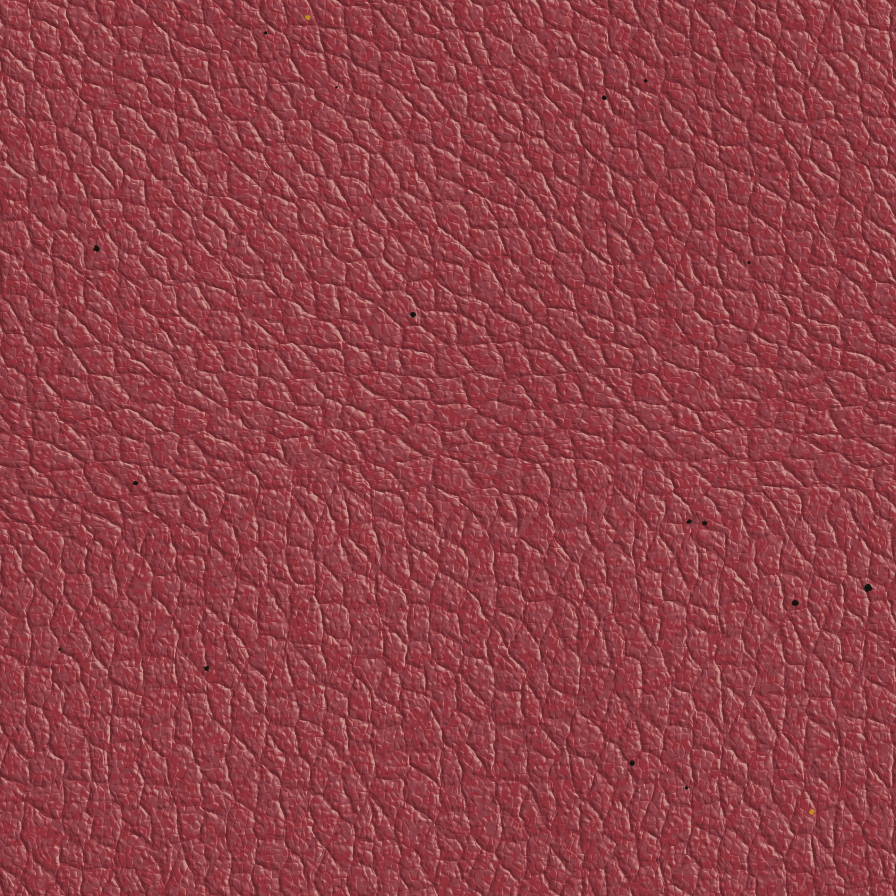
Give the GLSL for this texture, as a three.js fragment shader.

```glsl
// Red pebbled leather: creased grain lit from the upper right, with a few tiny specks.
varying vec2 vUv;

const vec3 GROOVE = vec3(0.38, 0.15, 0.17);
const vec3 SHADE = vec3(0.475, 0.19, 0.21);
const vec3 DYE_RICH = vec3(0.575, 0.195, 0.23);
const vec3 DYE_SOFT = vec3(0.545, 0.25, 0.28);
const vec3 LIT = vec3(0.64, 0.31, 0.33);
const vec3 SHEEN = vec3(0.69, 0.40, 0.41);
const vec3 GLINT = vec3(0.77, 0.57, 0.53);
const vec3 SOOT = vec3(0.07, 0.08, 0.06);
const vec3 OCHRE = vec3(0.75, 0.55, 0.12);
const vec2 LIGHT = vec2(0.78, 0.62);

float hash(vec2 p) {
  return fract(sin(dot(p, vec2(127.1, 311.7))) * 43758.5453);
}

vec2 hash2(vec2 p) {
  return vec2(hash(p), hash(p + 37.3));
}

float noise(vec2 p) {
  vec2 i = floor(p);
  vec2 f = fract(p);
  f = f * f * (3.0 - 2.0 * f);
  float low = mix(hash(i), hash(i + vec2(1.0, 0.0)), f.x);
  float high = mix(hash(i + vec2(0.0, 1.0)), hash(i + vec2(1.0, 1.0)), f.x);
  return mix(low, high, f.y);
}

// Gap between the two nearest cell centres: zero on the crease between cells.
// Cells are drawn out along the unit vector axis.
float creaseGap(vec2 p, vec2 axis, float stretch, float jitter) {
  vec2 cell = floor(p);
  float nearest = 9.0;
  float second = 9.0;
  for (int y = -1; y <= 1; y++) {
    for (int x = -1; x <= 1; x++) {
      vec2 id = cell + vec2(float(x), float(y));
      vec2 d = id + 0.5 + jitter * (hash2(id) - 0.5) - p;
      float along = dot(d, axis) / stretch;
      float across = dot(d, vec2(-axis.y, axis.x)) * stretch;
      float dist = length(vec2(along, across));
      second = min(second, max(nearest, dist));
      nearest = min(nearest, dist);
    }
  }
  return second - nearest;
}

// Upright grain below a wavy seam, flat just above it, slanted toward the top.
vec2 grainAxis(vec2 p) {
  float seam = 0.38 + 0.1 * noise(vec2(p.x * 6.0, 2.0));
  float upper = mix(2.9, 2.15, smoothstep(0.5, 0.75, p.y));
  float angle = mix(1.62, upper, smoothstep(-0.02, 0.02, p.y - seam));
  angle += 0.5 * (noise(p * 4.0) - 0.5);
  return vec2(cos(angle), sin(angle));
}

// Rounded mound with a sharp crease at its foot.
float dome(float gap, float width) {
  float fall = 1.0 - min(gap / width, 1.0);
  return 1.0 - fall * fall;
}

// Height of the hide: pebbles, small wrinkles and pores.
float relief(vec2 p, vec2 axis) {
  vec2 sway = vec2(noise(p * 40.0), noise(p * 40.0 + 19.0)) - 0.5;
  vec2 ripple = vec2(noise(p * 120.0), noise(p * 120.0 + 53.0)) - 0.5;
  vec2 q = p + 0.006 * sway + 0.0035 * ripple;
  float pebble = dome(creaseGap(q * 31.0, axis, 1.27, 0.78), 0.5);
  float wrinkle = dome(creaseGap(q * 105.0 + 7.0, axis, 1.2, 0.95), 0.5);
  vec2 slanted = vec2(0.8 * p.x - 0.6 * p.y, 0.6 * p.x + 0.8 * p.y);
  float pores = noise(slanted * 240.0);
  return 0.75 * pebble + 0.22 * wrinkle + 0.45 * pores;
}

float ramp(float from, float to, float x) {
  return clamp((x - from) / (to - from), 0.0, 1.0);
}

// Colour of the dyed surface from deep groove to glint.
vec3 leatherTone(float light, float richness) {
  vec3 c = mix(GROOVE, SHADE, ramp(-2.5, -1.2, light));
  c = mix(c, mix(DYE_SOFT, DYE_RICH, richness), ramp(-1.2, -0.4, light));
  c = mix(c, LIT, ramp(0.1, 0.8, light));
  c = mix(c, SHEEN, ramp(0.8, 1.4, light));
  return mix(c, GLINT, ramp(1.4, 2.1, light));
}

vec3 addSpecks(vec3 base, vec2 p) {
  vec3 c = base;
  for (int i = 0; i < 18; i++) {
    float n = float(i);
    vec2 centre = hash2(vec2(n, 4.7));
    float radius = mix(0.0015, 0.004, hash(vec2(n, 8.1)));
    float edge = length(p - centre) + 0.002 * (noise(p * 300.0) - 0.5);
    float cover = 1.0 - smoothstep(radius - 0.001, radius + 0.001, edge);
    c = mix(c, i < 2 ? OCHRE : SOOT, cover);
  }
  return c;
}

void main() {
  vec2 axis = grainAxis(vUv);
  float reach = 0.0009;
  float near = relief(vUv + reach * LIGHT, axis);
  float far = relief(vUv - reach * LIGHT, axis);

  // Slopes facing the light shine; low ground stays dark.
  float slope = (far - near) / (2.0 * reach);
  float height = 0.5 * (near + far);
  float patches = noise(vUv * 5.0) - 0.5;
  float light = slope / 88.0 + 0.6 * (height - 1.0) + 0.3 * patches;

  float richness = smoothstep(0.38, 0.6, noise(vUv * 150.0 + 11.0));
  gl_FragColor = vec4(addSpecks(leatherTone(light, richness), vUv), 1.0);
}
```
